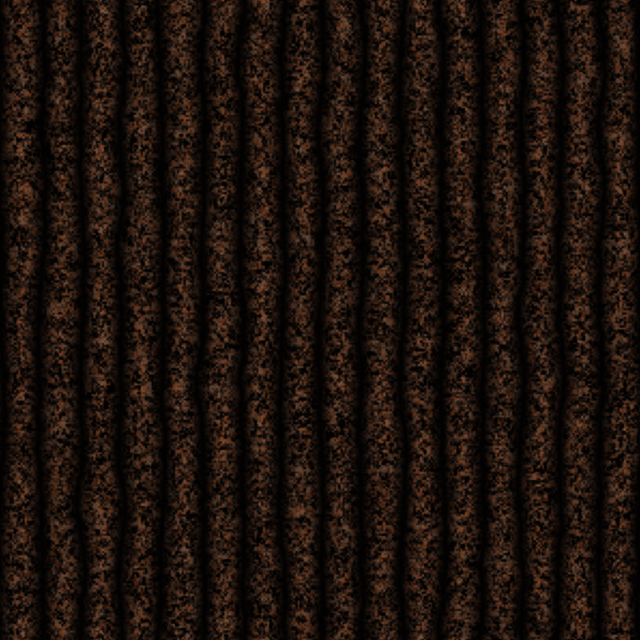
This texture is drawn by a Shadertoy shader. Its source:

```glsl
// Dark, coarse corduroy: sixteen upright, softly wavering ribs with black
// grooves. A rounded rib profile is multiplied by layered speckle, then tinted
// between rust and taupe. All noise lattices wrap, so the tile is seamless.

const float RIBS = 16.0;            // ribs across the tile
const float RIB_SHIFT = 0.045;      // sideways offset, in rib widths
const float SWAY = 0.20;            // slow wander of each rib
const float FRAY = 0.08;            // small ripples along the grooves
const float ROUNDNESS = 1.4;        // higher gives wider, darker grooves
const float GRAIN_LOW = 0.20;       // speckle value that turns black
const float GRAIN_HIGH = 0.90;      // speckle value that turns fully bright
const float WEAR = 0.22;            // strength of the broad worn patches
const float PI = 3.14159265;

const vec3 GROOVE = vec3(0.008, 0.005, 0.004);
const vec3 RUST = vec3(0.46, 0.23, 0.115);
const vec3 TAUPE = vec3(0.43, 0.315, 0.24);

// Integer hash of a lattice point and a layer number, giving 0 to 1.
float hash(vec2 cell, float layer) {
    uvec3 v = uvec3(cell, layer) * uvec3(1597u, 7919u, 6271u);
    uint h = v.x ^ (v.y * 3041u) ^ (v.z * 5407u);
    h = (h ^ (h >> 15)) * 739391u;
    h = (h ^ (h >> 13)) * 668265u;
    h ^= h >> 16;
    return float(h & 65535u) / 65535.0;
}

// Smooth value noise that wraps after a whole number of cells.
float noise(vec2 uv, vec2 cells, float layer) {
    vec2 p = uv * cells;
    vec2 f = fract(p);
    vec2 a = mod(floor(p), cells);
    vec2 b = mod(a + 1.0, cells);
    f = f * f * (3.0 - 2.0 * f);
    return mix(mix(hash(a, layer), hash(vec2(b.x, a.y), layer), f.x),
               mix(hash(vec2(a.x, b.y), layer), hash(b, layer), f.x), f.y);
}

// Three octaves of speckle, weighted towards the finer two.
float speckle(vec2 uv, float layer) {
    return 0.20 * noise(uv, vec2(94.0), layer)
         + 0.40 * noise(uv, vec2(170.0), layer + 1.0)
         + 0.40 * noise(uv, vec2(298.0), layer + 2.0);
}

// Rounded rib: 0 in the groove, 1 along the crest.
float ribLight(vec2 uv) {
    float sway = SWAY * (noise(uv, vec2(RIBS, 10.0), 1.0) - 0.5);
    float fray = FRAY * (noise(uv, vec2(RIBS * 2.0, 34.0), 2.0) - 0.5);
    float across = fract(uv.x * RIBS - RIB_SHIFT + sway + fray);
    return pow(max(sin(PI * across), 0.0), ROUNDNESS);
}

void mainImage(out vec4 fragColor, in vec2 fragCoord) {
    vec2 uv = fragCoord / iResolution.xy;

    // Brightness: rib shape, worn patches and grain
    float wear = 1.0 + WEAR * (noise(uv, vec2(32.0, 26.0), 3.0) - 0.5);
    float grain = smoothstep(GRAIN_LOW, GRAIN_HIGH, speckle(uv, 4.0));
    float tone = ribLight(uv) * wear * grain;

    // Fibre tint: fine flecks of rust among taupe
    float tint = smoothstep(0.2, 0.8, speckle(uv, 9.0));
    vec3 fibre = mix(RUST, TAUPE, tint);

    fragColor = vec4(GROOVE + fibre * tone, 1.0);
}
```
